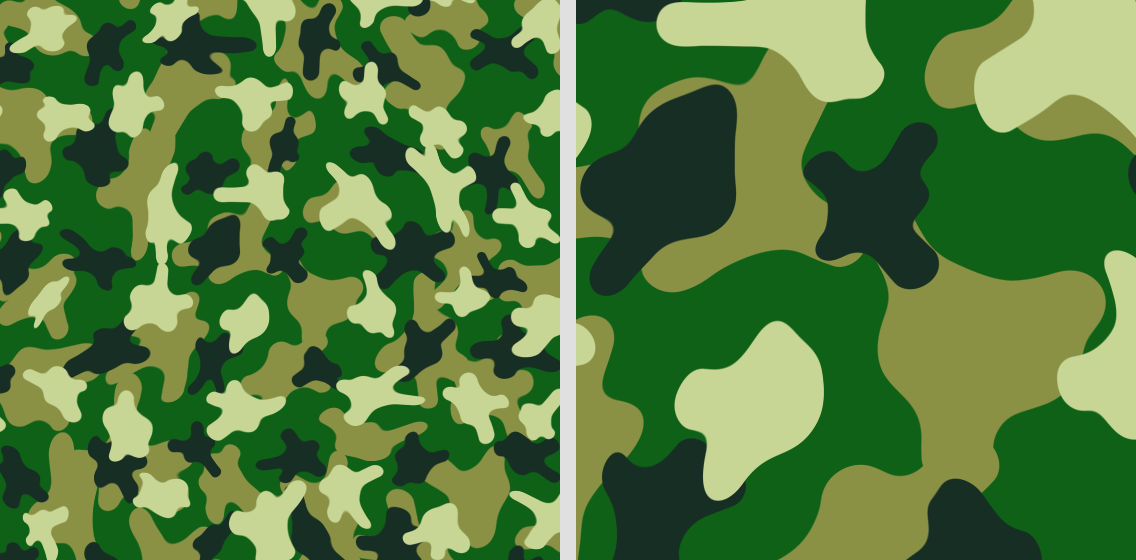
Left: the whole. Right: its middle third, enlarged.
A WebGL 1 fragment shader for this pattern:

```glsl
precision highp float;
// Woodland camouflage: olive, dark and pale blotches layered over green.
// Each blotch is a core with five rounded limbs, blended by a smooth minimum,
// scattered on a jittered grid and bent by a noise warp.

uniform vec2 u_resolution;

const vec3 GREEN = vec3(0.06, 0.38, 0.09);
const vec3 OLIVE = vec3(0.54, 0.57, 0.27);
const vec3 DARK  = vec3(0.09, 0.18, 0.14);
const vec3 PALE  = vec3(0.78, 0.84, 0.58);

// Grid cell (canvas units) and blotch scale (cell units) of each layer
const float OLIVE_CELL = 0.195;
const float CELL       = 0.18;
const float OLIVE_SIZE = 1.22;
const float DARK_SIZE  = 0.84;
const float PALE_SIZE  = 0.84;
const float OLIVE_TILT = 0.45;

// Blotch shape, in cell units
const int   LIMBS       = 5;
const float CORE_RADIUS = 0.15;
const vec2  LIMB_LENGTH = vec2(0.12, 0.45);
const vec2  LIMB_RADIUS = vec2(0.07, 0.11);
const float FILLET      = 0.12;
const float JITTER      = 0.42;
const float MAX_STRETCH = 1.3;

// Warp: coarse bends and fine wobble, as frequency and amplitude
const vec2 BEND   = vec2(9.0, 0.013);
const vec2 WOBBLE = vec2(26.0, 0.0035);

const float TAU = 6.28319;

float hash(vec2 p) {
  return fract(sin(dot(p, vec2(127.1, 311.7))) * 43758.5453);
}

vec2 hash2(vec2 p) {
  return vec2(hash(p), hash(p + vec2(37.2, 17.9)));
}

vec2 noise2(vec2 p) {
  vec2 i = floor(p);
  vec2 f = fract(p);
  vec2 u = f * f * f * (f * (f * 6.0 - 15.0) + 10.0);
  vec2 low  = mix(hash2(i), hash2(i + vec2(1.0, 0.0)), u.x);
  vec2 high = mix(hash2(i + vec2(0.0, 1.0)), hash2(i + 1.0), u.x);
  return mix(low, high, u.y) * 2.0 - 1.0;
}

mat2 rotation(float angle) {
  float c = cos(angle);
  float s = sin(angle);
  return mat2(c, s, -s, c);
}

float smoothMin(float a, float b, float k) {
  float h = max(k - abs(a - b), 0.0) / k;
  return min(a, b) - h * h * k * 0.25;
}

// Distance to one blotch centred on the origin
float blotch(vec2 p, vec2 seed) {
  // Area-preserving stretch in a random direction
  float stretch = mix(1.0, MAX_STRETCH, hash(seed + 0.31));
  p = rotation(TAU * hash(seed + 0.57)) * p * vec2(1.0 / stretch, stretch);

  float d = length(p) - CORE_RADIUS;
  for (int i = 0; i < LIMBS; i++) {
    float n = float(i);
    vec2 limbSeed = seed + (n + 1.0) * vec2(3.71, 8.37);
    float angle = TAU * (n + 0.6 * hash(limbSeed)) / float(LIMBS);
    vec2 shape = hash2(limbSeed + 0.43);
    float reach = mix(LIMB_LENGTH.x, LIMB_LENGTH.y, shape.x);
    float radius = mix(LIMB_RADIUS.x, LIMB_RADIUS.y, shape.y);
    vec2 dir = vec2(cos(angle), sin(angle));
    float limb = length(p - dir * clamp(dot(p, dir), 0.0, reach)) - radius;
    d = smoothMin(d, limb, FILLET);
  }
  return d;
}

// Distance to the nearest blotch of a layer, in canvas units
float layer(vec2 p, float cell, float size, vec2 salt) {
  p /= cell;
  vec2 home = floor(p);
  float d = 10.0;
  for (int y = -1; y <= 1; y++) {
    for (int x = -1; x <= 1; x++) {
      vec2 id = home + vec2(float(x), float(y));
      vec2 seed = id + salt;
      vec2 centre = id + 0.5 + JITTER * (hash2(seed) - 0.5);
      float scale = size * mix(0.78, 1.2, hash(seed + 0.83));
      d = min(d, blotch((p - centre) / scale, seed) * scale);
    }
  }
  return d * cell;
}

void main() {
  float pixel = 1.0 / min(u_resolution.x, u_resolution.y);
  vec2 p = gl_FragCoord.xy * pixel;
  p += BEND.y * noise2(p * BEND.x) + WOBBLE.y * noise2(p * WOBBLE.x + 5.3);

  // Dark cells sit half a step from pale ones, so the two rarely overlap
  float olive = layer(rotation(OLIVE_TILT) * p, OLIVE_CELL, OLIVE_SIZE, vec2(41.13, 7.29));
  float dark = layer(p + 0.5 * CELL, CELL, DARK_SIZE, vec2(13.47, 59.61));
  float pale = layer(p, CELL, PALE_SIZE, vec2(71.83, 23.17));

  float edge = 0.8 * pixel;
  vec3 color = mix(OLIVE, GREEN, smoothstep(-edge, edge, olive));
  color = mix(DARK, color, smoothstep(-edge, edge, dark));
  color = mix(PALE, color, smoothstep(-edge, edge, pale));
  gl_FragColor = vec4(color, 1.0);
}
```
